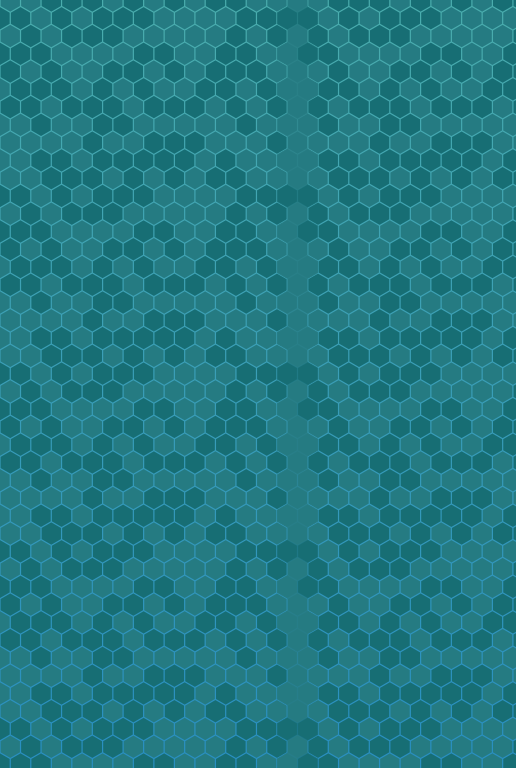
Reproduce this pattern procedurally as a Shadertoy shader.

```glsl
// Two-tone teal honeycomb with fine outlines shifting from aqua to blue, and a faded vertical seam.

const float CELLS_ACROSS = 25.15;            // hexagons per canvas width
const float ROW_STEP     = 0.8660254;        // row spacing in cell widths
const float TOP_OFFSET   = 0.024;            // first row centre below the top edge
const vec2  TILE         = vec2(14.0, 10.0); // columns and rows before the tones repeat
const float DARK_SHARE   = 0.49;
const float LINE_WIDTH   = 0.058;            // in cell widths
const float SEAM_X       = 14.5;             // seam centre in cell widths
const float SEAM_REACH   = 0.6;
const float SEAM_LIGHT   = 0.6;              // chance that a seam cell turns light
const int   SAMPLES      = 3;                // antialiasing grid per axis

const vec3 LIGHT_TEAL  = vec3(0.147, 0.482, 0.510);
const vec3 DARK_TEAL   = vec3(0.090, 0.430, 0.455);
const vec3 LINE_TOP    = vec3(0.290, 0.680, 0.680);
const vec3 LINE_BOTTOM = vec3(0.160, 0.560, 0.760);

float hash(vec2 p) {
    vec3 q = fract(vec3(p.xyx) * 0.1031);
    q += dot(q, q.yzx + 33.33);
    return fract((q.x + q.y) * q.z);
}

// Centre of the pointy-topped hexagon that holds p
vec2 hexCentre(vec2 p) {
    vec2 period = vec2(1.0, 2.0 * ROW_STEP);
    vec2 shiftEven = vec2(0.5, 0.0);
    vec2 shiftOdd = vec2(0.0, ROW_STEP);
    vec2 even = floor((p - shiftEven) / period + 0.5) * period + shiftEven;
    vec2 odd = floor((p - shiftOdd) / period + 0.5) * period + shiftOdd;
    vec2 a = p - even, b = p - odd;
    return dot(a, a) < dot(b, b) ? even : odd;
}

// Distance from p, relative to its cell centre, to the cell border
float borderDistance(vec2 p) {
    p = abs(p);
    return 0.5 - max(p.x, 0.5 * p.x + ROW_STEP * p.y);
}

// Share of a sample footprint covered by the outline
float lineCoverage(float d, float footprint) {
    float halfLine = 0.5 * LINE_WIDTH;
    float halfFoot = 0.5 * footprint;
    float overlap = min(d + halfFoot, halfLine) - max(d - halfFoot, -halfLine);
    return clamp(overlap / footprint, 0.0, 1.0);
}

// Scattered tones that favour alternating neighbours
bool isDark(vec2 cell) {
    vec2 c = mod(cell, TILE);
    float tone = fract(0.5 * c.x + 0.25 * c.y + 0.75 * hash(c + 7.0));
    return tone < DARK_SHARE;
}

vec3 honeycomb(vec2 p, float depth, float footprint) {
    vec2 centre = hexCentre(p);
    vec2 cell = vec2(floor(centre.x + 0.01), floor(centre.y / ROW_STEP + 0.5));
    bool dark = isDark(cell);
    float strength = 1.0;

    // Seam: most cells turn light and their outlines nearly vanish
    if (abs(centre.x - SEAM_X) < SEAM_REACH) {
        float wear = hash(vec2(cell.x, mod(cell.y, TILE.y)) + 41.0);
        dark = dark && wear > SEAM_LIGHT;
        strength = mix(0.08, 0.35, wear * wear);
    }

    vec3 fill = dark ? DARK_TEAL : LIGHT_TEAL;
    vec3 line = mix(LINE_TOP, LINE_BOTTOM, depth);
    float coverage = lineCoverage(borderDistance(p - centre), footprint);
    return mix(fill, line, coverage * strength);
}

void mainImage(out vec4 fragColor, in vec2 fragCoord) {
    float scale = CELLS_ACROSS / iResolution.x;
    float footprint = scale / float(SAMPLES);
    float depth = 1.0 - fragCoord.y / iResolution.y;
    vec3 sum = vec3(0.0);

    for (int j = 0; j < SAMPLES; j++) {
        for (int i = 0; i < SAMPLES; i++) {
            vec2 jitter = (vec2(i, j) + 0.5) / float(SAMPLES) - 0.5;
            vec2 pos = fragCoord + jitter;
            vec2 p = vec2(pos.x, iResolution.y - pos.y) * scale;
            p.y -= TOP_OFFSET;
            sum += honeycomb(p, depth, footprint);
        }
    }
    fragColor = vec4(sum / float(SAMPLES * SAMPLES), 1.0);
}
```
